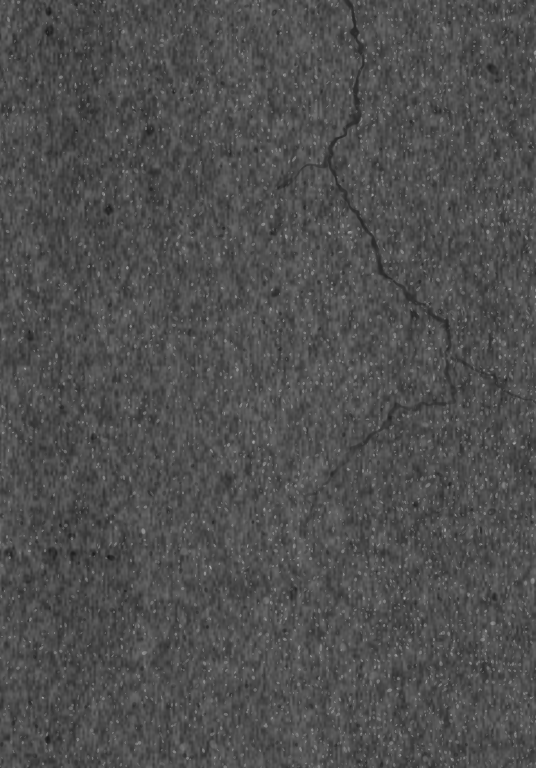
This texture is drawn by a WebGL 1 fragment shader. Its source:

```glsl
precision highp float;
uniform vec2 u_resolution;

const float BASE_GRAY = 0.301;
const int CRACK_POINTS = 13;

float hash(vec2 cell) {
  vec3 q = fract(vec3(cell.xyx) * 0.1031);
  q += dot(q, q.yzx + 33.33);
  return fract((q.x + q.y) * q.z);
}

float noise(vec2 p) {
  vec2 cell = floor(p);
  vec2 f = fract(p);
  f = f * f * (3.0 - 2.0 * f);
  float low = mix(hash(cell), hash(cell + vec2(1.0, 0.0)), f.x);
  float high = mix(hash(cell + vec2(0.0, 1.0)), hash(cell + vec2(1.0)), f.x);
  return mix(low, high, f.y);
}

float centered(vec2 p) {
  return noise(p) - 0.5;
}

// One soft, randomly sized chip per occupied cell; returns its strength.
float chips(vec2 p, float density, float seed) {
  vec2 cell = floor(p) + seed;
  vec2 jitter = vec2(hash(cell + 3.7), hash(cell + 9.2));
  vec2 offset = fract(p) - mix(vec2(0.36), vec2(0.64), jitter);
  float radius = mix(0.2, 0.36, hash(cell + 17.3));
  float shape = 1.0 - smoothstep(radius * 0.45, radius, length(offset));
  float strength = mix(0.35, 1.0, hash(cell + 29.1));
  return shape * strength * step(hash(cell), density);
}

float segmentDistance(vec2 p, vec2 a, vec2 b) {
  vec2 along = b - a;
  float t = clamp(dot(p - a, along) / dot(along, along), 0.0, 1.0);
  return length(p - a - along * t);
}

float mainCrackDistance(vec2 p) {
  vec2 path[CRACK_POINTS];
  path[0] = vec2(0.447, 1.01);
  path[1] = vec2(0.469, 0.935);
  path[2] = vec2(0.466, 0.857);
  path[3] = vec2(0.427, 0.805);
  path[4] = vec2(0.436, 0.759);
  path[5] = vec2(0.471, 0.714);
  path[6] = vec2(0.492, 0.659);
  path[7] = vec2(0.534, 0.616);
  path[8] = vec2(0.581, 0.577);
  path[9] = vec2(0.586, 0.477);
  path[10] = vec2(0.521, 0.469);
  path[11] = vec2(0.404, 0.355);
  path[12] = vec2(0.401, 0.310);
  float d = 1.0;
  for (int i = 0; i < CRACK_POINTS - 1; i++) {
    d = min(d, segmentDistance(p, path[i], path[i + 1]));
  }
  return d;
}

float crackLine(float d, float halfWidth) {
  return 1.0 - smoothstep(halfWidth * 0.3, halfWidth * 1.5, d);
}

float cracks(vec2 p) {
  vec2 wobble = vec2(centered(p * 45.0), centered(p * 45.0 + 50.0)) * 0.014;
  wobble += vec2(centered(p * 120.0 + 20.0), centered(p * 120.0 + 80.0)) * 0.007;
  vec2 q = p + wobble;
  float width = mix(0.0018, 0.0042, noise(p * 30.0 + 7.0));
  float fade = mix(0.55, 1.0, smoothstep(0.35, 0.75, p.y));
  float trunk = crackLine(mainCrackDistance(q), width) * fade;
  float leftBranch = segmentDistance(q, vec2(0.427, 0.792), vec2(0.358, 0.759));
  float rightBranch = segmentDistance(q, vec2(0.592, 0.531), vec2(0.71, 0.47));
  float branches = crackLine(min(leftBranch, rightBranch), width * 0.8) * 0.6;
  return max(trunk, branches) * mix(0.6, 1.0, noise(p * 70.0));
}

// Broad wear: a dark track on the left and a paler strip in the middle.
float wear(vec2 p) {
  float track = exp(-pow((p.x - 0.09) / 0.04, 2.0));
  float strip = exp(-pow((p.x - 0.36) / 0.12, 2.0));
  return strip * 0.016 - track * 0.014 + centered(p * vec2(9.0, 4.0)) * 0.025;
}

// Fine grain stretched upright, over coarser mottling.
float grain(vec2 p) {
  float streaks = centered(p * vec2(340.0, 125.0)) * 0.125;
  float specks = centered(p * vec2(270.0, 240.0) + 31.0) * 0.075;
  float mottle = centered(p * vec2(105.0, 75.0) + 63.0) * 0.075;
  return streaks + specks + mottle;
}

void main() {
  vec2 p = gl_FragCoord.xy / u_resolution.y;
  float rightSide = smoothstep(0.25, 0.5, p.x);
  float density = mix(0.13, 0.27, rightSide) * mix(0.5, 1.5, noise(p * 14.0));

  float gray = BASE_GRAY + wear(p) + grain(p);
  vec2 bent = p + vec2(centered(p * 60.0), centered(p * 60.0 + 11.0)) * 0.008;
  gray += chips(bent * vec2(135.0, 105.0), density, 5.0) * 0.19;
  gray += chips(bent * vec2(180.0, 130.0) + 0.5, density, 210.0) * 0.15;
  gray += chips(bent * 48.0, 0.015, 90.0) * 0.13;
  gray -= chips(bent * vec2(95.0, 80.0), 0.12, 140.0) * 0.08;
  gray -= chips(bent * 38.0, 0.035, 300.0) * 0.13;
  gray = mix(gray, 0.13, cracks(p) * 0.85);

  gl_FragColor = vec4(vec3(clamp(gray, 0.0, 1.0)), 1.0);
}
```
